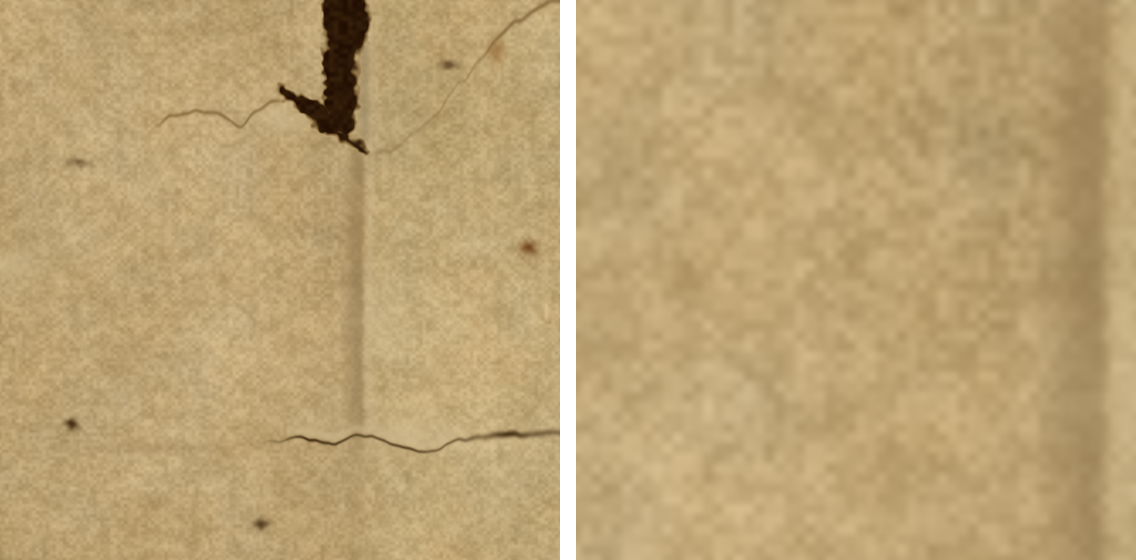
Left: the whole. Right: its middle third, enlarged.
This texture is drawn by a three.js fragment shader. Its source:

```glsl
// Aged tan paper with a torn hole, a vertical fold, fine cracks and small stains.
varying vec2 vUv;

float hash(vec2 p) {
  return fract(sin(dot(p, vec2(127.1, 311.7))) * 43758.5453);
}

float noise(vec2 p) {
  vec2 i = floor(p), f = fract(p);
  f = f * f * (3.0 - 2.0 * f);
  return mix(mix(hash(i), hash(i + vec2(1.0, 0.0)), f.x),
             mix(hash(i + vec2(0.0, 1.0)), hash(i + 1.0), f.x), f.y);
}

float fbm(vec2 p) {
  float sum = 0.0, amp = 0.5;
  for (int i = 0; i < 4; i++) {
    sum += amp * noise(p);
    p = p * 2.03 + 17.3;
    amp *= 0.5;
  }
  return sum / 0.9375;
}

float bump(float x, float center, float width) {
  float d = (x - center) / width;
  return exp(-d * d);
}

float glow(vec2 p, vec2 center, vec2 size) {
  vec2 d = (p - center) / size;
  return exp(-dot(d, d));
}

// Visible stretch between two ends, with a soft start and finish
float span(float x, float from, float to, float soft) {
  return smoothstep(from, from + soft, x) * (1.0 - smoothstep(to - soft, to, x));
}

// Capsule whose radius changes from ra to rb
float taper(vec2 p, vec2 a, vec2 b, float ra, float rb) {
  float t = clamp(dot(p - a, b - a) / dot(b - a, b - a), 0.0, 1.0);
  return length(p - mix(a, b, t)) - mix(ra, rb, t);
}

float tornHole(vec2 p) {
  float d = taper(p, vec2(0.614, 1.03), vec2(0.620, 0.935), 0.036, 0.036);
  d = min(d, taper(p, vec2(0.607, 0.93), vec2(0.608, 0.78), 0.028, 0.025));
  d = min(d, taper(p, vec2(0.504, 0.838), vec2(0.600, 0.775), 0.009, 0.020));
  d = min(d, taper(p, vec2(0.595, 0.768), vec2(0.654, 0.726), 0.014, 0.003));
  return d + 0.014 * (noise(p * 48.0) - 0.5) + 0.009 * (noise(p * 115.0) - 0.5);
}

void main() {
  vec2 p = vUv;
  float x = p.x, y = p.y;
  vec3 ink = vec3(0.16, 0.08, 0.02);
  vec3 brown = vec3(0.46, 0.35, 0.18);
  vec3 pale = vec3(0.81, 0.73, 0.56);

  // Paper: broad clouds, mottling and fine fibre grain
  float tone = 0.10 * (fbm(p * 5.0) - 0.5) + 0.05 * (noise(p * 38.0) - 0.5)
             + 0.055 * (noise(p * 85.0) - 0.5) + 0.085 * (noise(p * 165.0) - 0.5);
  vec3 color = vec3(0.74, 0.64, 0.455) + tone;
  color += vec3(0.03, 0.0, -0.03) * (fbm(p * 14.0 + 40.0) - 0.5);
  color += vec3(0.010, 0.014, 0.010) * smoothstep(0.60, 0.70, x);

  // Worn pale patches
  float worn = glow(p, vec2(0.04, 0.53), vec2(0.07, 0.04)) + glow(p, vec2(0.69, 0.44), vec2(0.04, 0.06))
             + glow(p, vec2(0.75, 0.22), vec2(0.09, 0.035)) + glow(p, vec2(0.51, 0.785), vec2(0.05, 0.025))
             + 0.6 * glow(p, vec2(0.59, 0.24), vec2(0.06, 0.03));
  color = mix(color, pale, min(worn, 1.0) * (0.2 + 0.55 * noise(p * 30.0 + 9.0)));

  // Vertical fold: soft shade at the left, a crisp pale ridge at the right
  float foldX = 0.643 + 0.006 * (noise(vec2(y * 9.0, 3.0)) - 0.5);
  float foldReach = mix(0.25, 1.0, smoothstep(0.18, 0.27, y)) * (1.0 - smoothstep(0.70, 0.76, y));
  float shade = smoothstep(foldX - 0.04, foldX, x) * (1.0 - smoothstep(foldX, foldX + 0.012, x));
  color = mix(color, vec3(0.56, 0.46, 0.30), shade * foldReach * (0.45 + 0.3 * noise(p * vec2(50.0, 14.0))));
  color = mix(color, pale, bump(x, foldX + 0.018, 0.008) * 0.4 * smoothstep(0.2, 0.3, y));
  color = mix(color, vec3(0.60, 0.53, 0.39), bump(x, 0.651, 0.011) * span(y, 0.72, 0.95, 0.05) * 0.6);

  // Lower crack with a lit upper lip
  float jitter = 0.007 * (noise(vec2(x * 60.0, 5.0)) - 0.5);
  float lowerY = 0.212 + 0.010 * bump(x, 0.535, 0.025) - 0.006 * bump(x, 0.585, 0.025)
               + 0.013 * bump(x, 0.64, 0.03) - 0.020 * bump(x, 0.755, 0.05)
               + 0.016 * smoothstep(0.72, 1.0, x) + jitter;
  float lower = bump(y, lowerY, 0.003 + 0.003 * smoothstep(0.80, 0.88, x));
  float lowerInk = smoothstep(0.45, 0.56, x) * (0.5 + 0.5 * noise(vec2(x * 22.0, 8.0)));
  color = mix(color, pale, bump(y, lowerY + 0.012, 0.008) * span(x, 0.49, 0.86, 0.05) * 0.5);
  color = mix(color, vec3(0.27, 0.19, 0.08), lower * lowerInk);
  color = mix(color, brown, bump(y, 0.2, 0.012) * span(x, 0.05, 0.55, 0.2) * 0.16);

  // Upper cracks, to the left and the right of the hole
  float leftY = 0.80 - 0.026 * bump(x, 0.425, 0.022) - 0.030 * bump(x, 0.27, 0.03)
              + 0.022 * smoothstep(0.44, 0.50, x) + jitter;
  color = mix(color, brown, bump(y, leftY, 0.004) * span(x, 0.27, 0.52, 0.03) * 0.6);
  float rightY = 0.72 + 0.28 * smoothstep(0.66, 1.0, x) + 2.0 * jitter;
  float rightInk = smoothstep(0.65, 0.67, x) * mix(0.28, 0.65, smoothstep(0.84, 0.90, x));
  color = mix(color, brown, bump(y, rightY, 0.005) * rightInk);

  // Scattered specks and rust stains
  vec2 ragged = p + 0.008 * (vec2(noise(p * 90.0), noise(p * 90.0 + 31.0)) - 0.5);
  for (int i = 0; i < 4; i++) {
    float k = float(i);
    vec2 center = fract(vec2(0.13, 0.242) + k * vec2(0.337, -0.178));
    vec2 size = 0.010 * vec2(1.0 + 0.25 * k, 1.0 - 0.12 * k);
    color = mix(color, vec3(0.25, 0.16, 0.06), glow(ragged, center, size) * (0.95 - 0.15 * k));
  }
  color = mix(color, vec3(0.42, 0.24, 0.09), glow(ragged, vec2(0.945, 0.557), vec2(0.014)) * 0.9);
  color = mix(color, vec3(0.56, 0.38, 0.18), glow(ragged, vec2(0.887, 0.905), vec2(0.014, 0.02)) * 0.6);

  // Torn hole with a brown frayed edge
  float hole = tornHole(p);
  color = mix(color, brown, (1.0 - smoothstep(0.0, 0.006, hole)) * 0.8);
  vec3 depth = ink + vec3(0.09, 0.08, 0.04) * (noise(p * 120.0) - 0.4);
  color = mix(color, depth, 1.0 - smoothstep(-0.004, 0.002, hole));

  gl_FragColor = vec4(color, 1.0);
}
```
